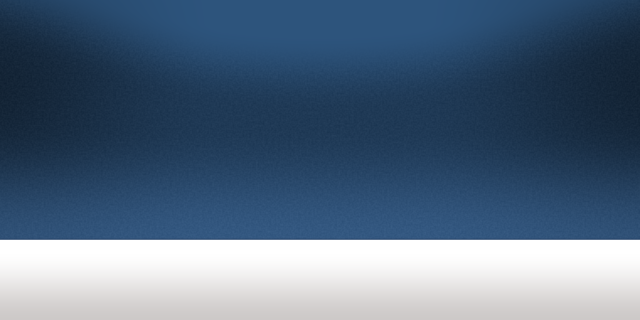
A Shadertoy shader for this background:

```glsl
// A dark blue studio wall above a pale floor: a wide arc of light hangs from the
// top, a soft glow rises from the floor line, and the sides sink into shadow.
// Built from a circle distance, smooth ramps and a fine gradient-noise grain.

vec2 hashGradient(vec2 cell) {
    vec3 q = fract(cell.xyx * vec3(0.1031, 0.1030, 0.0973));
    q += dot(q, q.yzx + 33.33);
    float angle = 6.2832 * fract((q.x + q.y) * q.z);
    return vec2(cos(angle), sin(angle));
}

float gradientNoise(vec2 p) {
    vec2 i = floor(p), f = fract(p);
    vec2 u = f * f * (3.0 - 2.0 * f);
    float a = dot(hashGradient(i), f);
    float b = dot(hashGradient(i + vec2(1, 0)), f - vec2(1, 0));
    float c = dot(hashGradient(i + vec2(0, 1)), f - vec2(0, 1));
    float d = dot(hashGradient(i + vec2(1, 1)), f - vec2(1, 1));
    return mix(mix(a, b, u.x), mix(c, d, u.x), u.y);
}

vec3 wall(vec2 p) {
    // Light: overhead arc and the glow above the floor
    float arcDistance = length(p - vec2(0.0, 3.15)) - 2.28;
    float arcLight = 1.0 - smoothstep(-0.025, 0.22, arcDistance);
    float floorGlow = 1.0 - smoothstep(0.25, 0.61, p.y);
    vec3 color = mix(vec3(0.122, 0.225, 0.335), vec3(0.176, 0.329, 0.488), arcLight);
    color = mix(color, vec3(0.202, 0.345, 0.505), floorGlow);

    // Side shadow, deepest a little above the middle
    float side = smoothstep(0.3, 1.08, abs(p.x));
    float height = (p.y - 0.73) / 0.29;
    color *= 1.0 - side * (0.06 + 0.33 * exp(-height * height));

    // Grain, absent inside the arc of light
    float grain = gradientNoise(p * 190.0) + 0.6 * gradientNoise(p * 97.0 + 31.7);
    return color + 0.026 * grain * smoothstep(0.0, 0.12, arcDistance);
}

void mainImage(out vec4 fragColor, in vec2 fragCoord) {
    vec2 uv = fragCoord / iResolution.xy;
    vec2 p = vec2(2.0 * uv.x - 1.0, uv.y);
    float pixel = 1.0 / iResolution.y;

    // Wall with a thin dark seam where it meets the floor
    vec3 color = wall(p);
    float seam = 1.0 - smoothstep(0.254 - pixel, 0.254 + pixel, p.y);
    color = mix(color, vec3(0.12, 0.23, 0.38), 0.8 * seam);

    // Floor fading from white to warm grey
    vec3 ground = mix(vec3(0.802, 0.787, 0.782), vec3(1.0), smoothstep(-0.01, 0.22, p.y));
    float edge = smoothstep(0.251 - 0.5 * pixel, 0.251 + 0.5 * pixel, p.y);
    fragColor = vec4(mix(ground, color, edge), 1.0);
}
```
